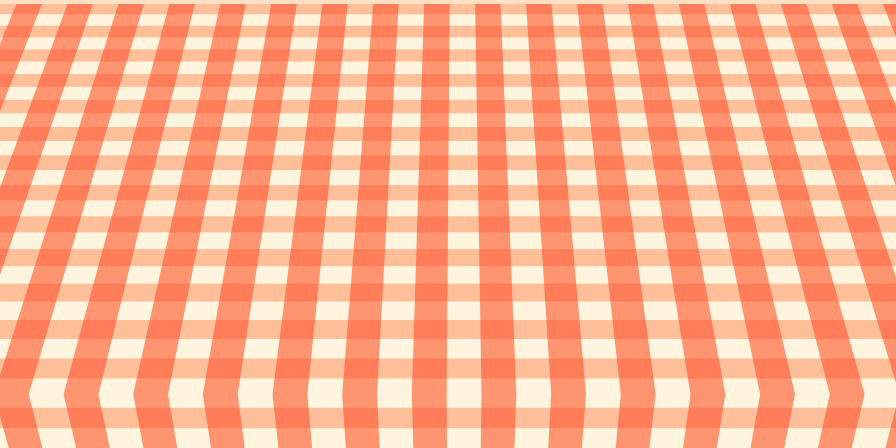
Reproduce this pattern procedurally as a Shadertoy shader.

```glsl
// Gingham tablecloth receding in perspective, with a folded front hem.

const vec3 CREAM      = vec3(1.00, 0.96, 0.87);
const vec3 PEACH      = vec3(1.00, 0.75, 0.60);
const vec3 CORAL      = vec3(1.00, 0.58, 0.44);
const vec3 DEEP_CORAL = vec3(1.00, 0.49, 0.35);
const vec3 BACKDROP   = vec3(1.00, 0.88, 0.77);

// Lengths are fractions of the canvas height, measured downwards.
const float BACK_EDGE     = 0.009;
const float FOLD          = 0.8802;
const float HORIZON       = 2.3646;  // height of the vanishing point above the canvas
const float CENTRE_SHIFT  = 0.0216;  // vanishing point, right of the middle
const float COLUMN_PERIOD = 0.1555;  // at the fold
const float COLUMN_PHASE  = 0.658;
const float ROW_DEPTH     = 113.52;
const float ROW_PHASE     = 41.87;
const float HEM_TAPER     = 0.267;
const float HEM_ROW_START = 0.9102;
const float HEM_PERIOD    = 0.0911;

// Coverage of a stripe filling the first half of each unit period.
float stripe(float u, float blur) {
    float inside = 0.25 - abs(fract(u + 0.25) - 0.5);
    return clamp(inside / blur + 0.5, 0.0, 1.0);
}

// Horizontal scale of the cloth relative to the fold.
float clothScale(float y) {
    return y < FOLD ? (y + HORIZON) / (FOLD + HORIZON)
                    : 1.0 - (y - FOLD) * HEM_TAPER;
}

float columns(vec2 p, float pixel) {
    float period = COLUMN_PERIOD * clothScale(p.y);
    return stripe(p.x / period + COLUMN_PHASE, pixel / period);
}

float rows(float y, float pixel) {
    if (y > FOLD) {
        return stripe((y - HEM_ROW_START) / HEM_PERIOD, pixel / HEM_PERIOD);
    }
    float depth = y + HORIZON;
    return stripe(ROW_PHASE - ROW_DEPTH / depth, pixel * ROW_DEPTH / (depth * depth));
}

// Two woven bands give four flat tones.
vec3 gingham(float column, float row) {
    return mix(mix(CREAM, PEACH, row), mix(CORAL, DEEP_CORAL, row), column);
}

void mainImage(out vec4 fragColor, in vec2 fragCoord) {
    float pixel = 1.0 / iResolution.y;
    vec2 p = vec2((fragCoord.x - 0.5 * iResolution.x) * pixel - CENTRE_SHIFT,
                  1.0 - fragCoord.y * pixel);

    vec3 cloth = gingham(columns(p, pixel), rows(p.y, pixel));

    // Strip behind the far edge
    float onCloth = clamp((p.y - BACK_EDGE) / pixel + 0.5, 0.0, 1.0);
    fragColor = vec4(mix(BACKDROP, cloth, onCloth), 1.0);
}
```
